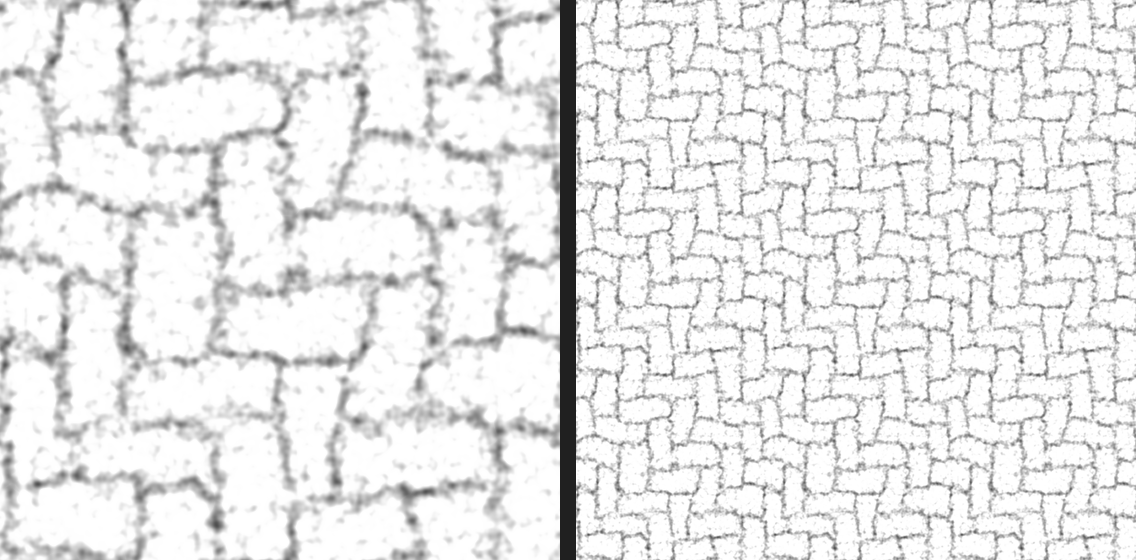
Left: one tile. Right: repeated 3 by 3.
Reproduce this texture map procedurally as a WebGL 2 fragment shader.

```glsl
#version 300 es
precision highp float;

#define UNITS 8.0          // brick widths per canvas side, multiple of 4
#define BEND 0.085         // large-scale bending of the courses
#define WOBBLE 0.009       // small-scale raggedness of the joints
#define TILT 0.5           // random turn per brick, radians
#define JOINT_WIDTH 0.011
#define CRUMBLE_WIDTH 0.03
#define GRAIN_FREQ 38.0
#define GRAIN_GAIN 0.56
#define FACE_BIAS -0.15    // keeps brick faces mostly white

uniform vec2 u_resolution;
out vec4 fragColor;

// Integer hash to two values in 0..1
vec2 hash2(vec2 cell, float salt) {
    uvec2 v = uvec2(cell) + uvec2(uint(salt) * 131u, uint(salt) * 317u);
    v = v * 1664525u + 1013904223u;
    v.x += v.y * 1664525u;
    v.y += v.x * 1664525u;
    v ^= v >> 16u;
    v.x += v.y * 1664525u;
    v.y += v.x * 1664525u;
    v ^= v >> 16u;
    return vec2(v & 0xffffu) / 65535.0;
}

float cornerSlope(vec2 cell, vec2 offset, float period, float salt) {
    vec2 gradient = hash2(mod(cell, period), salt) * 2.0 - 1.0;
    return dot(gradient, offset);
}

// Gradient noise that wraps after a whole number of cells
float noise(vec2 p, float period, float salt) {
    p *= period;
    vec2 i = floor(p), f = p - i;
    vec2 u = f * f * f * (f * (f * 6.0 - 15.0) + 10.0);
    vec2 e = vec2(1.0, 0.0);
    float bottom = mix(cornerSlope(i, f, period, salt),
                       cornerSlope(i + e.xy, f - e.xy, period, salt), u.x);
    float top = mix(cornerSlope(i + e.yx, f - e.yx, period, salt),
                    cornerSlope(i + e.xx, f - e.xx, period, salt), u.x);
    return mix(bottom, top, u.y);
}

vec2 noise2(vec2 p, float period, float salt) {
    return vec2(noise(p, period, salt), noise(p, period, salt + 1.0));
}

float boxDistance(vec2 p, vec2 halfSize) {
    vec2 d = abs(p) - halfSize;
    return length(max(d, 0.0)) + min(max(d.x, d.y), 0.0);
}

// Distance to the nearest joint of a loose herringbone of 2:1 bricks
float jointDistance(vec2 p) {
    vec2 q = p * UNITS;
    float nearest = 1e3, second = 1e3;
    for (float row = 0.0; row < UNITS; row++) {
        for (float k = 0.0; k < UNITS / 2.0; k++) {
            bool upright = mod(k, 2.0) > 0.5;
            float shift = 4.0 * floor(k / 2.0);
            vec2 center = upright ? vec2(row + 0.5, row - 2.0 + shift)
                                  : vec2(row + 1.0 + shift, row + 0.5);
            vec2 jitter = hash2(vec2(row, k), 11.0) - 0.5;
            vec2 variety = hash2(vec2(row, k), 12.0) - 0.5;
            vec2 d = q - center - jitter * 0.3;
            d -= UNITS * round(d / UNITS);
            if (upright) d = vec2(d.y, -d.x);
            float angle = variety.x * TILT;
            float c = cos(angle), s = sin(angle);
            d = mat2(c, -s, s, c) * d;
            float dist = boxDistance(d, vec2(0.85, 0.35) + 0.15 * variety.y) - 0.15;
            second = min(second, max(nearest, dist));
            nearest = min(nearest, dist);
        }
    }
    return 0.5 * (second - nearest) / UNITS;
}

void main() {
    vec2 p = gl_FragCoord.xy / u_resolution;

    // Bent, ragged joints
    vec2 bent = p + BEND * noise2(p, 3.0, 1.0) + WOBBLE * noise2(p, 26.0, 3.0);
    float gap = jointDistance(bent);
    float joint = exp(-pow(gap / JOINT_WIDTH, 2.0));
    float crumble = exp(-pow(gap / CRUMBLE_WIDTH, 2.0));

    // Clean dark joints in some regions, scattered flecks in others
    float clean = smoothstep(-0.2, 0.25, noise(p, 7.0, 5.0));
    float grain = noise(p, GRAIN_FREQ, 6.0) + 0.5 * noise(p, GRAIN_FREQ * 2.0, 7.0);

    float shade = FACE_BIAS + crumble * mix(0.2, 0.07, clean)
                + joint * mix(0.2, 0.46, clean) + GRAIN_GAIN * grain;
    shade = 0.5 * (shade + sqrt(shade * shade + 0.0009));
    fragColor = vec4(vec3(1.0 - min(shade, 0.75)), 1.0);
}
```
